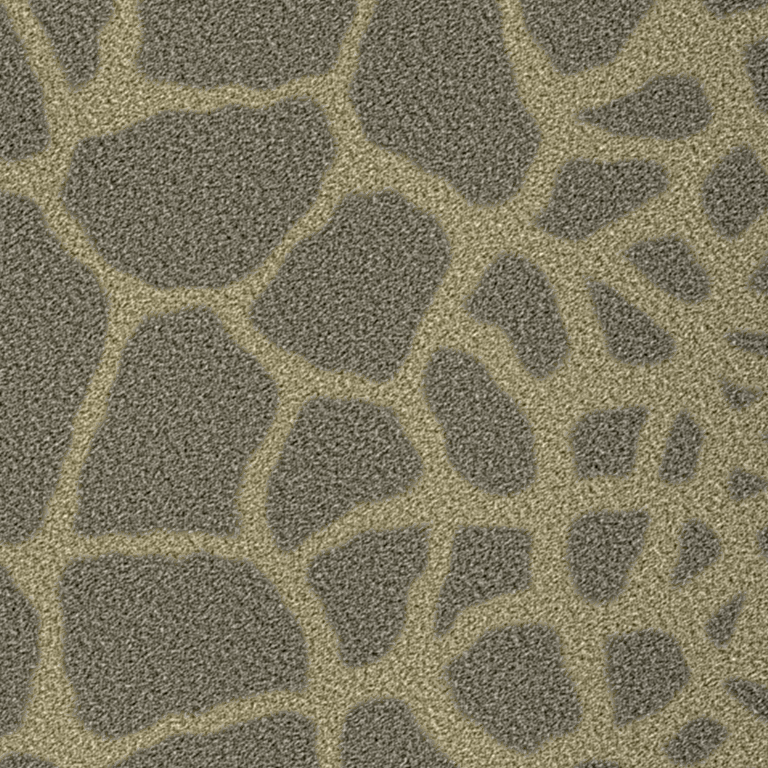
Reproduce this texture procedurally as a WebGL 2 fragment shader.

```glsl
#version 300 es
precision highp float;

#define FOCUS vec2(1.32, 0.33)      // point the patches shrink towards
#define CELL_RATIO 0.255            // patch size relative to focus distance
#define JITTER 0.70
#define CORNER_SHARPNESS 19.0
#define GAP 0.0150                  // half width of the pale veins
#define EDGE_SOFTNESS 0.0018
#define GRAIN_DENSITY vec2(125.0, 225.0)
#define GRAIN_ANGLE 0.62
#define GRAIN_CONTRAST 0.37
#define PATCH_COLOR vec3(0.432, 0.413, 0.350)
#define GROUND_COLOR vec3(0.584, 0.549, 0.423)

uniform vec2 u_resolution;
out vec4 fragColor;

vec2 hash2(vec2 cell) {
    uvec2 q = uvec2(ivec2(cell)) * uvec2(1597u, 3812u) + uvec2(741u, 289u);
    uint n = (q.x ^ (q.y * 40503u)) * 747796u + 28917u;
    n = (n ^ (n >> 15)) * 739397u;
    n = (n ^ (n >> 13)) * 668265u;
    n ^= n >> 16;
    return vec2(n & 65535u, n >> 16) / 65535.0;
}

float cornerSlope(vec2 cell, vec2 offset) {
    float angle = 6.28319 * hash2(cell).x;
    return dot(vec2(cos(angle), sin(angle)), offset);
}

float gradientNoise(vec2 p) {
    vec2 i = floor(p);
    vec2 f = p - i;
    vec2 u = f * f * f * (f * (f * 6.0 - 15.0) + 10.0);
    vec2 e = vec2(1.0, 0.0);
    float low = mix(cornerSlope(i, f), cornerSlope(i + e.xy, f - e.xy), u.x);
    float high = mix(cornerSlope(i + e.yx, f - e.yx), cornerSlope(i + e.xx, f - e.xx), u.x);
    return mix(low, high, u.y);
}

vec2 noise2(vec2 p) {
    return vec2(gradientNoise(p), gradientNoise(p + vec2(37.4, 81.7)));
}

vec2 seedOffset(vec2 cell) {
    return 0.5 + JITTER * (hash2(cell + 19.0) - 0.5);
}

// Distance to the nearest cell border, with rounded corners, in cell units
float borderDistance(vec2 p) {
    vec2 base = floor(p);
    vec2 f = p - base;
    vec2 nearest = vec2(0.0);
    vec2 home = vec2(0.0);
    float best = 1e5;
    for (int y = -1; y <= 1; y++) {
        for (int x = -1; x <= 1; x++) {
            vec2 cell = vec2(x, y);
            vec2 toSeed = cell + seedOffset(base + cell) - f;
            float d = dot(toSeed, toSeed);
            if (d < best) {
                best = d;
                nearest = toSeed;
                home = cell;
            }
        }
    }
    float sum = 0.0;
    for (int y = -2; y <= 2; y++) {
        for (int x = -2; x <= 2; x++) {
            if (x == 0 && y == 0) continue;
            vec2 cell = home + vec2(x, y);
            vec2 toSeed = cell + seedOffset(base + cell) - f;
            float d = dot(0.5 * (nearest + toSeed), normalize(toSeed - nearest));
            sum += exp(-CORNER_SHARPNESS * d);
        }
    }
    return -log(sum) / CORNER_SHARPNESS;
}

// 1 inside a dark patch, 0 on the pale ground
float patchMask(vec2 p, float grain) {
    float wobble = min(1.0, 1.3 * distance(p, FOCUS));
    vec2 warped = p + wobble * (0.044 * noise2(p * 6.5) + 0.018 * noise2(p * 19.0));
    vec2 ray = warped - FOCUS;
    float radius = length(ray);
    vec2 logPolar = vec2(log(radius), atan(ray.y, -ray.x)) / CELL_RATIO;
    float border = borderDistance(logPolar) * radius * CELL_RATIO;
    float gap = GAP + 0.010 * gradientNoise(p * 5.0 + 11.0)
              + 0.008 * smoothstep(0.2, 1.0, p.x);
    float depth = border - gap + 0.010 * grain;
    return smoothstep(-EDGE_SOFTNESS, EDGE_SOFTNESS, depth);
}

// Short slanted threads broken up by finer specks
float weave(vec2 p) {
    float c = cos(GRAIN_ANGLE), s = sin(GRAIN_ANGLE);
    vec2 along = vec2(c * p.x + s * p.y, c * p.y - s * p.x);
    return 0.75 * gradientNoise(along * GRAIN_DENSITY)
         + 0.75 * gradientNoise(along * GRAIN_DENSITY * 1.4 + 53.0)
         + 0.70 * gradientNoise(p * 290.0 + 0.37);
}

void main() {
    vec2 p = gl_FragCoord.xy / min(u_resolution.x, u_resolution.y);
    float grain = weave(p);
    float dark = patchMask(p, grain);
    vec3 color = mix(GROUND_COLOR, PATCH_COLOR, dark);

    // Uneven light, dimmer towards the right edge
    float light = 1.02 + 0.05 * gradientNoise(p * 3.0 + 5.0);
    light -= 0.08 * smoothstep(0.6, 1.1, p.x);
    color = color * light + GRAIN_CONTRAST * grain * vec3(1.0, 0.99, 1.02);
    fragColor = vec4(clamp(color, 0.0, 1.0), 1.0);
}
```
